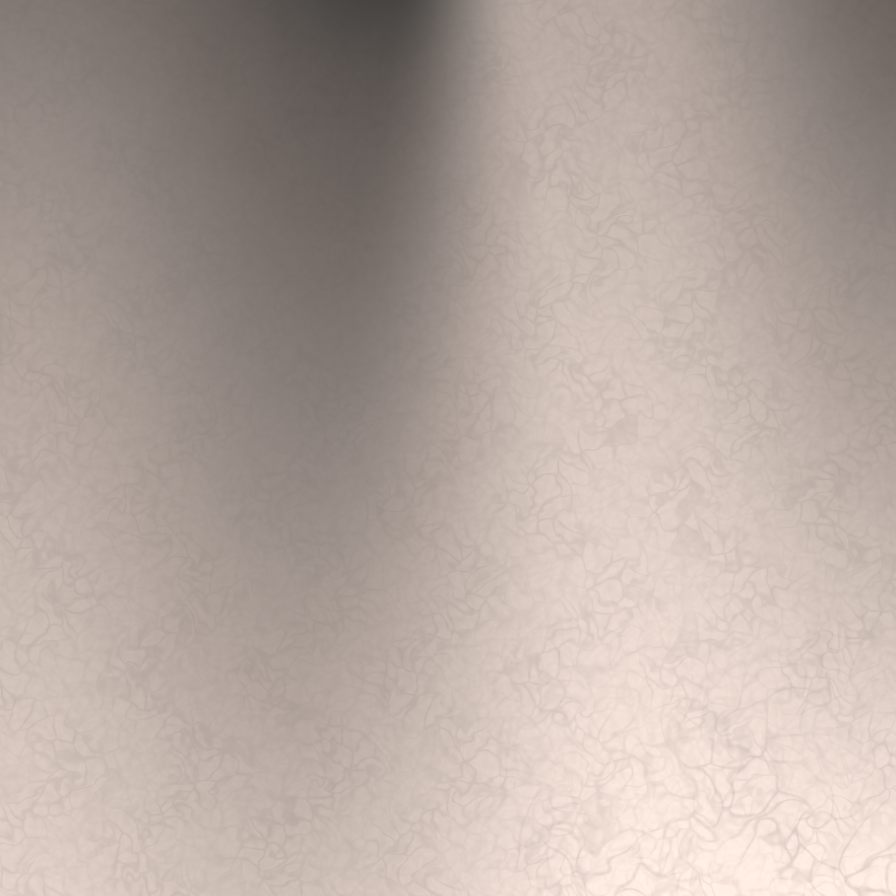
A three.js fragment shader for this texture:

```glsl
// Warm grazing light on a finely wrinkled plaster wall, split by a soft diagonal shadow.
varying vec2 vUv;

const vec3 WARM_TINT = vec3(1.0, 0.925, 0.885);
const vec3 GREY_TINT = vec3(1.0, 0.965, 0.93);
const float CREST_LOW = 0.99;       // brightness of the lit crest at the bottom
const float CREST_HIGH = 0.71;      // and at the top
const float SHADOW_DEPTH_LOW = 0.19;
const float SHADOW_DEPTH_HIGH = 0.39;
const float RIGHT_FALLOFF = 0.30;
const float GRAIN_FREQ = 95.0;
const float WRINKLE_FREQ = 46.0;
const float FOLD_FREQ = 25.0;
const float GRAIN_AMOUNT = 0.035;
const float WRINKLE_AMOUNT = 0.055;
const float FOLD_AMOUNT = 0.075;

vec2 hash2(vec2 p) {
  vec3 q = fract(p.xyx * vec3(0.1031, 0.1030, 0.0973));
  q += dot(q, q.yzx + 33.33);
  return fract((q.xx + q.yz) * q.zy);
}

// Distances to the nearest and second nearest cell points
vec2 cellular(vec2 p) {
  vec2 cell = floor(p), f = fract(p);
  vec2 nearest = vec2(8.0);
  for (int j = -1; j <= 1; j++) {
    for (int i = -1; i <= 1; i++) {
      vec2 offset = vec2(float(i), float(j));
      float d = length(offset + hash2(cell + offset) - f);
      nearest.y = min(nearest.y, max(nearest.x, d));
      nearest.x = min(nearest.x, d);
    }
  }
  return nearest;
}

// Layered sines that bend the cells into irregular wrinkles
vec2 warp(vec2 p) {
  vec2 w = vec2(0.0);
  float amplitude = 0.35;
  for (int i = 0; i < 4; i++) {
    w += amplitude * sin(p.yx * vec2(1.7, 1.9) + w.yx * 3.0 + float(i) * 2.1);
    p = mat2(0.8, 0.6, -0.6, 0.8) * p * 1.6;
    amplitude *= 0.65;
  }
  return w;
}

// Smooth brightness of the wall
float wallLight(vec2 p) {
  float crest = mix(CREST_LOW, CREST_HIGH, p.y);
  float depth = mix(SHADOW_DEPTH_LOW, SHADOW_DEPTH_HIGH, p.y);
  float core = 0.31 + 0.13 * pow(p.y, 1.4);
  float lit = mix(0.75, 0.59, p.y);
  float leftDim = 0.11 + 0.09 * p.y * p.y * p.y;
  float shadow = p.x < core
    ? mix(leftDim, depth, smoothstep(0.0, core, p.x))
    : depth * (1.0 - smoothstep(core, lit, p.x));
  float right = RIGHT_FALLOFF * p.y * smoothstep(0.74 - 0.06 * p.y, 1.03, p.x);
  return crest - shadow - right;
}

// Dark grey pool where the shadow meets the top edge
float topPool(vec2 p) {
  vec2 d = (p - vec2(0.42, 1.02)) / vec2(0.10, 0.07);
  return exp(-dot(d, d));
}

// Thin dark lines along cell borders, broken into patches
float crease(vec2 p, float width) {
  vec2 d = cellular(p + warp(p));
  float patches = 0.5 + 0.5 * sin(p.x * 0.9 + 2.0 * sin(p.y * 0.7));
  return (1.0 - smoothstep(0.0, width, d.y - d.x)) * mix(0.35, 1.0, patches);
}

void main() {
  vec2 p = vUv;
  float light = wallLight(p);
  float pool = topPool(p);

  // Surface relief grows where the light rakes the wall
  float rake = smoothstep(0.45, 0.95, light);
  float folds = smoothstep(0.45, 0.0, p.y) * smoothstep(0.42, 0.75, p.x);
  vec2 grainPos = p * GRAIN_FREQ;
  float grain = cellular(grainPos + warp(grainPos * 0.6)).x - 0.45;
  float wrinkle = crease(p * WRINKLE_FREQ, 0.35) - 0.27;
  float fold = crease(p * FOLD_FREQ + 7.3, 0.22) - 0.18;

  float relief = GRAIN_AMOUNT * mix(0.35, 1.0, rake) * grain;
  relief += WRINKLE_AMOUNT * mix(0.10, 0.85, rake) * wrinkle;
  relief += FOLD_AMOUNT * folds * fold;

  // Broad, faint mottling
  float mottle = 0.008 * (cellular(p * 17.0 + warp(p * 9.0)).x - 0.45);

  float value = light - 0.05 * pool - relief * (1.0 - 0.8 * pool) + mottle;
  vec3 color = value * mix(WARM_TINT, GREY_TINT, pool);
  gl_FragColor = vec4(clamp(color, 0.0, 1.0), 1.0);
}
```
